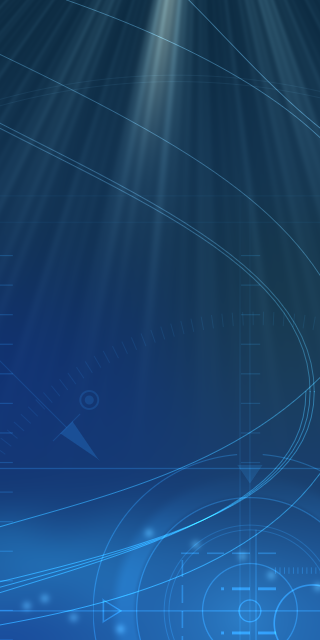
Give the GLSL for this background, as a Shadertoy shader.

```glsl
// Deep blue water lit from above, with sweeping curves and a faint instrument dial.
// Rays are bell curves and layered sines over the angle to a far light source;
// the drawing is made of distance functions on a canvas 100 wide and 200 tall.

float pixel; // size of one pixel in canvas units

float fill(float d) { return clamp(0.5 - d / pixel, 0.0, 1.0); }
float stroke(float d, float halfWidth) { return fill(abs(d) - halfWidth); }
float bell(float x, float width) { return exp(-x * x / (width * width)); }

float box(vec2 p, vec2 halfSize) {
    vec2 d = abs(p) - halfSize;
    return max(d.x, d.y);
}

float segment(vec2 p, vec2 a, vec2 b) {
    vec2 ab = b - a;
    return length(p - a - ab * clamp(dot(p - a, ab) / dot(ab, ab), 0.0, 1.0));
}

// Distance to a cubic curve, walked in short straight steps
float curve(vec2 p, vec2 a, vec2 b, vec2 c, vec2 d) {
    float nearest = 1e3;
    vec2 last = a;
    for (int i = 1; i <= 24; i++) {
        float t = float(i) / 24.0, s = 1.0 - t;
        vec2 next = s * s * s * a + 3.0 * s * t * (s * b + t * c) + t * t * t * d;
        nearest = min(nearest, segment(p, last, next));
        last = next;
    }
    return nearest;
}

vec3 water(vec2 p) {
    vec3 col = mix(vec3(0.12, 0.36, 0.64), vec3(0.08, 0.22, 0.44), smoothstep(5.0, 55.0, p.y));
    col = mix(col, vec3(0.07, 0.20, 0.32), smoothstep(50.0, 135.0, p.y));
    col = mix(col, vec3(0.05, 0.17, 0.26), smoothstep(130.0, 200.0, p.y));
    col += vec3(-0.01, -0.015, 0.05) * bell(p.x, 45.0) * bell(p.y - 90.0, 35.0);
    col += vec3(0.02, 0.02, -0.05) * smoothstep(35.0, 90.0, p.x) * bell(p.y - 85.0, 45.0);
    // Mist near the floor
    float wave = sin(p.x * 0.11 + p.y * 0.07) + 0.6 * sin(p.x * 0.19 - p.y * 0.15);
    col += vec3(0.02, 0.10, 0.11) * bell(p.y - 27.0 - 2.0 * wave, 13.0) * bell(p.x - 12.0, 40.0);
    col -= vec3(0.02, 0.06, 0.03) * bell(p.y, 10.0) * bell(p.x, 30.0);
    return col;
}

vec3 lightRays(vec2 p) {
    float a = (p.x - 62.5) / (265.0 - p.y);
    float depth = smoothstep(70.0, 205.0, p.y);
    float streaks = 0.5 + 0.22 * sin(a * 61.0 + 1.0) + 0.16 * sin(a * 113.0) + 0.12 * sin(a * 197.0 + 2.0);
    float beams = bell(a + 0.16, 0.055) + 0.5 * bell(a + 0.07, 0.045)
                + 0.35 * bell(a + 0.45, 0.06) + 0.5 * bell(a - 0.30, 0.09);
    vec3 light = vec3(0.17, 0.22, 0.22) * beams * depth * depth * (0.55 + 0.8 * streaks);
    light += vec3(0.22, 0.18, 0.12) * bell(a + 0.15, 0.055) * smoothstep(140.0, 205.0, p.y);
    return light + vec3(0.035, 0.05, 0.055) * streaks * streaks * smoothstep(45.0, 140.0, p.y);
}

float sweeps(vec2 p) {
    float ink = 0.0;
    for (int i = 0; i < 3; i++) {
        float k = float(i);
        vec2 bend = vec2(98.2 - 1.3 * k, 77.6);
        if (i < 2) ink += 0.7 * stroke(curve(p, vec2(0, 161.5 - 1.6 * k), vec2(49.5, 136.2 - 1.6 * k),
                                             vec2(bend.x, 114), bend), 0.15);
        ink += 0.8 * stroke(curve(p, bend, vec2(bend.x, 43.8), vec2(52, 30.7), vec2(0, 18.2 - 1.7 * k)), 0.15);
    }
    ink += 0.8 * stroke(curve(p, vec2(0, 183), vec2(52, 158), vec2(83, 140), vec2(100, 114)), 0.13);
    ink += 0.9 * stroke(curve(p, vec2(20.8, 200), vec2(52, 189), vec2(81, 175), vec2(100, 157)), 0.13);
    ink += stroke(curve(p, vec2(59, 200), vec2(70, 189), vec2(85, 172), vec2(100, 160)), 0.13);
    ink += 0.9 * stroke(curve(p, vec2(0, 35.4), vec2(33, 45), vec2(72, 54), vec2(100, 82)), 0.15);
    ink += 0.9 * stroke(curve(p, vec2(0, 4.7), vec2(35, 11), vec2(78, 22), vec2(100, 52)), 0.15);
    // Shallow arcs below the surface
    float arch = p.y - 176.5 + 0.0025 * (p.x - 55.0) * (p.x - 55.0);
    return ink + 0.16 * (stroke(arch, 0.15) + stroke(arch + 2.0, 0.15));
}

float gridAndGauge(vec2 p) {
    float ink = 0.5 * stroke(p.y - 53.6, 0.2) + 0.6 * stroke(p.y - 9.1, 0.2);
    ink += 0.1 * (stroke(p.y - 130.5, 0.2) + stroke(p.y - 138.8, 0.2));
    float fade = 1.0 - smoothstep(60.0, 160.0, p.y);
    ink += 0.3 * fade * (stroke(p.x - 75.0, 0.15) + stroke(p.x - 78.1, 0.15));
    ink += 0.6 * stroke(p.x - 80.0, 0.15) * fill(p.y - 34.5);
    // Scale marks at the left edge and on the upright
    float mark = stroke(mod(p.y + 4.6, 9.24) - 4.62, 0.18) * fill(p.y - 122.0);
    ink += mark * (0.45 * fill(p.x - 4.0) + 0.35 * fill(abs(p.x - 78.3) - 3.0) * step(55.0, p.y));
    // Large ticked arc
    vec2 q = p - vec2(80.7, 0.8);
    float r = length(q), tick = (mod(atan(q.x, q.y), 0.032) - 0.016) * r;
    ink += 0.23 * stroke(tick, 0.14) * fill(abs(r - 99.7) - 2.1) * step(50.0, p.y);
    // Slanted pointer and its eye
    vec2 tip = p - vec2(30.7, 56.5);
    float along = (tip.x - tip.y) * 0.707, across = (tip.x + tip.y) * 0.707;
    ink += 0.4 * fill(max(abs(across) + along * 0.19, -along - 14.0));
    ink += 0.3 * stroke(across, 0.15) * fill(along + 14.0);
    ink += 0.3 * stroke(along + 14.0, 0.15) * fill(abs(across) - 6.0);
    float eye = length(p - vec2(27.9, 75.0));
    return ink + 0.3 * (stroke(eye - 2.8, 0.3) + fill(eye - 1.4));
}

float dial(vec2 p) {
    vec2 q = p - vec2(78.1, 9.1);
    float r = length(q);
    float ink = 0.6 * stroke(r - 49.0, 0.18) * fill(abs(q.x + 2.0) - 47.0) * (1.0 - stroke(q.x, 4.0));
    ink += 0.6 * stroke(r - 35.4, 0.2) + 0.4 * (stroke(r - 26.8, 0.15) + stroke(r - 25.3, 0.15));
    ink += 0.6 * stroke(r - 14.8, 0.2) + 0.7 * stroke(r - 3.4, 0.2);
    ink += 0.8 * stroke(length(p - vec2(97.7, 5.2)) - 12.0, 0.25);
    ink += 0.3 * smoothstep(35.0, 37.0, r) * (1.0 - smoothstep(40.0, 44.5, r)) * smoothstep(60.0, 25.0, p.y);
    // Dashed frame, bars and ruler
    vec2 dash = step(vec2(2.5), mod(q, 8.0));
    ink += 0.6 * dash.x * fill(box(q - vec2(-5.5, 18.0), vec2(16.0, 0.25)));
    ink += 0.6 * dash.y * fill(box(q - vec2(-21.1, 4.0), vec2(0.25, 14.0)));
    ink += 0.8 * dash.x * fill(box(vec2(q.x, abs(q.y) - 6.9), vec2(9.0, 0.45)));
    ink += 0.5 * stroke(mod(p.x, 1.4) - 0.7, 0.15) * fill(box(p - vec2(93.0, 21.7), vec2(8.0, 1.0)));
    // Arrow heads
    vec2 side = p - vec2(32.3, 9.1);
    ink += 0.7 * stroke(max(-side.x, abs(side.y) + 0.62 * side.x - 3.4), 0.25);
    return ink + 0.3 * fill(max(p.y - 54.7, abs(q.x) - 0.68 * (p.y - 48.9)));
}

void mainImage(out vec4 fragColor, in vec2 fragCoord) {
    pixel = 100.0 / iResolution.x;
    vec2 p = fragCoord * pixel;
    vec3 col = water(p) + lightRays(p);
    col += vec3(0.05, 0.13, 0.14) * exp(-length(p - vec2(76, 7)) / 22.0);
    // Soft drifting specks
    for (int i = 0; i < 9; i++) {
        vec2 spot = vec2(100.0, 36.0) * fract(float(i) * vec2(0.618, 0.367) + vec2(0.14, 0.36));
        col += vec3(0.10, 0.16, 0.16) * bell(length(p - spot), 1.6);
    }
    vec3 lineColor = mix(vec3(0.08, 0.32, 0.38), vec3(0.18, 0.29, 0.34), smoothstep(30.0, 150.0, p.y));
    col += lineColor * sweeps(p);
    col += vec3(0.06, 0.23, 0.32) * (gridAndGauge(p) + dial(p));
    fragColor = vec4(clamp(col, 0.0, 1.0), 1.0);
}
```
